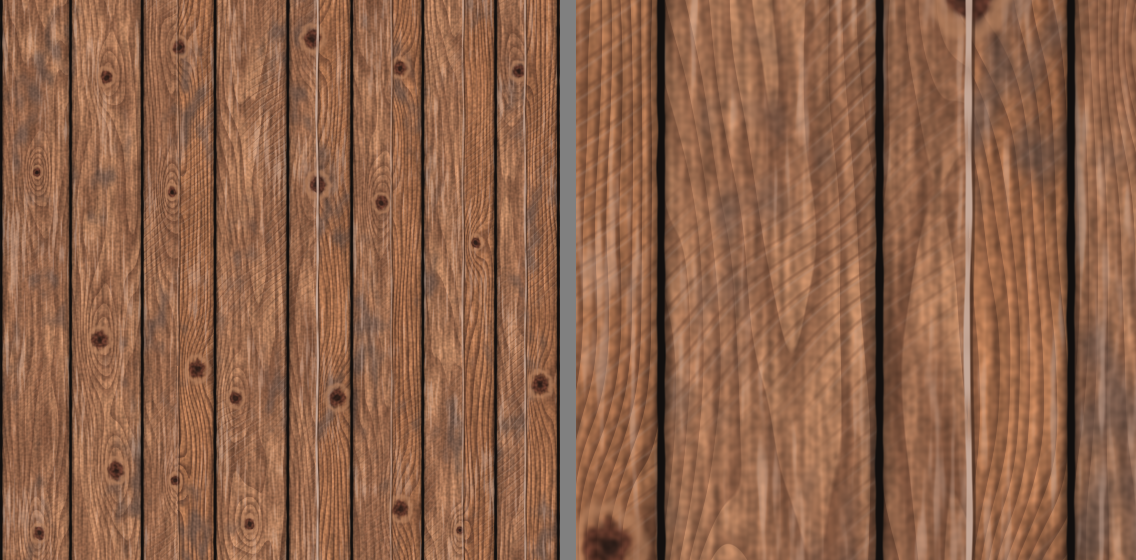
Left, the full canvas; right, a detail of the centre.
Reproduce this texture procedurally as a WebGL 2 fragment shader.

```glsl
#version 300 es
precision highp float;

uniform vec2 u_resolution;
out vec4 fragColor;

// Plank layout: joints across the canvas, then each plank's inner seam (0 = none)
const int PLANKS = 8;
const float JOINT[9] = float[9](0.002, 0.126, 0.254, 0.384, 0.514, 0.628, 0.755, 0.885, 0.997);
const float SEAM[8] = float[8](0.0, 0.0, 0.49, 0.0, 0.46, 0.56, 0.55, 0.47);
const float SEAM_PALE[8] = float[8](0.0, 0.0, 0.3, 0.0, 1.0, 0.55, 0.6, 0.75);
const float SAW_MARKS[8] = float[8](0.25, 0.05, 0.55, 0.8, 0.3, 0.3, 0.4, 0.6);
const float GAP_HALF = 0.0022;
const float SEAM_HALF = 0.0011;

// Grain and knots
const float ARCH_RINGS = 5.0;
const float ARCH_BEND = 13.0;
const float STRAIGHT_RINGS = 125.0;
const float KNOT_CELLS = 4.0;
const float KNOT_CHANCE = 0.62;

// Colours
const vec3 BROWN = vec3(0.60, 0.41, 0.30);
const vec3 TAN = vec3(0.73, 0.52, 0.38);
const vec3 ORANGE = vec3(0.69, 0.44, 0.28);
const vec3 UMBER = vec3(0.40, 0.25, 0.18);
const vec3 GREY_STAIN = vec3(0.41, 0.32, 0.28);
const vec3 PALE_WEAR = vec3(0.74, 0.63, 0.57);
const vec3 KNOT_CORE = vec3(0.24, 0.13, 0.10);
const vec3 GAP_BLACK = vec3(0.07, 0.06, 0.055);

float hash(vec2 p) {
  vec3 q = fract(vec3(p.xyx) * 0.1031);
  q += dot(q, q.yzx + 33.33);
  return fract((q.x + q.y) * q.z);
}

float corner(vec2 cell, vec2 offset) {
  float a = 6.2832 * hash(cell);
  return dot(vec2(cos(a), sin(a)), offset);
}

// Gradient noise, roughly -0.7 to 0.7
float noise(vec2 p) {
  vec2 i = floor(p), f = fract(p), e = vec2(0.0, 1.0);
  vec2 s = f * f * f * (f * (f * 6.0 - 15.0) + 10.0);
  float low = mix(corner(i, f), corner(i + e.yx, f - e.yx), s.x);
  float high = mix(corner(i + e, f - e), corner(i + e.yy, f - e.yy), s.x);
  return mix(low, high, s.y);
}

float band(float d, float halfWidth, float soft) {
  return 1.0 - smoothstep(halfWidth - soft, halfWidth + soft, abs(d));
}

void main() {
  vec2 p = gl_FragCoord.xy / u_resolution;
  float soft = max(0.0007, 0.75 / u_resolution.x);

  // Find the plank and the side of its seam
  int plank = 0;
  for (int k = 1; k < PLANKS; k++) if (p.x > JOINT[k]) plank = k;
  float id = float(plank), left = JOINT[plank];
  float width = JOINT[plank + 1] - left;
  float u = (p.x - left) / width;
  float seamOffset = p.x - left - width * SEAM[plank] - 0.0035 * noise(vec2(id * 7.3, p.y * 7.0));
  float hasSeam = step(0.01, SEAM[plank]);
  float straight = hasSeam * step(0.0, seamOffset);
  vec2 seed = vec2(id * 17.3 + straight * 5.7 + 3.0, id * 9.1 + 11.0);

  // Ring field: arched grain on broad faces, upright grain beside seams
  float wander = noise(vec2(p.x * 13.0, p.y * 2.6) + seed);
  float ripple = noise(vec2(p.x * 42.0, p.y * 8.0) + seed);
  float center = 0.35 + 0.3 * hash(seed);
  float arch = ARCH_RINGS * p.y - ARCH_BEND * (u - center) * (u - center) + 4.5 * wander + 0.7 * ripple;
  float upright = STRAIGHT_RINGS * p.x + 3.0 * wander + 0.8 * ripple;
  float rings = mix(arch, upright, straight);

  // Knots: one jittered candidate per cell, each bending the rings
  float core = 0.0, rim = 0.0, halo = 0.0, pith = 0.0;
  for (float k = 0.0; k < KNOT_CELLS; k++) {
    vec2 key = vec2(id * 5.0 + 2.0, k * 3.0 + 7.0);
    float present = step(hash(key + 40.0), KNOT_CHANCE);
    vec2 knot = vec2(left + width * mix(0.2, 0.8, hash(key)), (k + mix(0.15, 0.85, hash(key + 13.0))) / KNOT_CELLS);
    float radius = mix(0.007, 0.017, hash(key + 27.0));
    vec2 d = p - knot;
    float dist = length(d * vec2(1.0, 0.88)) / radius + 0.3 * noise(p * 95.0 + key);
    vec2 flow = d / (radius * vec2(2.1, 4.6));
    rings += present * 4.2 * exp(-dot(flow, flow));
    core = max(core, present * (1.0 - smoothstep(0.65, 1.0, dist)));
    rim = max(rim, present * band(dist - 1.25, 0.22, 0.2));
    halo = max(halo, present * exp(-0.25 * dist * dist));
    pith = max(pith, present * (1.0 - smoothstep(0.15, 0.5, dist)));
  }
  float blur = clamp(fwidth(rings), 0.06, 0.45);
  float phase = fract(rings);
  float lateWood = smoothstep(0.25, 1.0 - blur, phase) * (1.0 - smoothstep(1.0 - blur, 1.0, phase));

  // Fibres, blotches and worn patches
  float fibre = noise(vec2(p.x * 150.0, p.y * 7.0) + seed) + 0.7 * noise(vec2(p.x * 260.0, p.y * 32.0) + seed);
  float speck = noise(p * 210.0) + 0.6 * noise(p * 105.0 + 8.0);
  float blotch = noise(p * vec2(15.0, 7.0) + seed) + 0.5 * noise(p * vec2(36.0, 19.0) + seed);
  float stain = noise(p * vec2(11.0, 5.0) - seed) + 0.6 * noise(p * vec2(50.0, 27.0));
  float tone = 0.38 + 0.75 * blotch + 0.4 * fibre + 0.3 * (hash(seed + 3.0) - 0.5);

  vec3 color = mix(BROWN, TAN, smoothstep(0.05, 0.95, tone));
  color = mix(color, ORANGE, 0.5 * straight);
  color = mix(color, UMBER, lateWood * (0.5 + 0.2 * straight + 0.3 * wander));
  color = mix(color, GREY_STAIN, 0.75 * smoothstep(0.12, 0.65, stain));
  color *= 1.0 + 0.22 * fibre + 0.17 * speck;

  // Slanted saw marks in patches, scratched dark and pale
  float slant = (p.y - 0.85 * p.x) * 62.0 + 1.4 * noise(p * 9.0);
  float sawPatch = SAW_MARKS[plank] * smoothstep(-0.15, 0.4, noise(p * vec2(9.0, 4.0) + seed + 30.0));
  color = mix(color, UMBER, 0.6 * sawPatch * band(fract(slant) - 0.5, 0.07, 0.07));
  color = mix(color, PALE_WEAR, 0.4 * sawPatch * band(fract(slant + 0.25) - 0.5, 0.06, 0.08));

  float edge = min(abs(p.x - left), abs(JOINT[plank + 1] - p.x));
  float wear = smoothstep(0.2, 0.75, fibre + 0.9 * noise(p * vec2(18.0, 6.0) + seed + 50.0));
  color = mix(color, PALE_WEAR, wear * (0.35 + 0.3 * exp(-edge * 90.0)));

  // Knot wood
  color = mix(color, UMBER, 0.3 * halo);
  color = mix(color, TAN, 0.6 * rim);
  color = mix(color, KNOT_CORE * (1.35 + 0.7 * speck), 0.85 * core);
  color = mix(color, GAP_BLACK, 0.6 * pith);

  // Pale ragged seam with a shadow on one side
  float ragged = SEAM_HALF * (0.7 + SEAM_PALE[plank] + 1.1 * noise(vec2(id, p.y * 19.0)));
  float chips = smoothstep(-0.55, 0.15, noise(vec2(id + 4.0, p.y * 30.0)));
  color = mix(color, UMBER * 0.6, 0.65 * hasSeam * band(seamOffset - 0.0025, 0.0012, soft));
  color = mix(color, PALE_WEAR * 1.05, SEAM_PALE[plank] * mix(0.5, 1.0, chips) * band(seamOffset, ragged, soft));

  // Dark joints with slightly chipped edges
  float gap = edge + 0.0011 * noise(vec2(id * 3.0 + step(0.5, u), p.y * 45.0));
  color *= 1.0 - 0.45 * exp(-max(gap - GAP_HALF, 0.0) * 320.0);
  color = mix(color, GAP_BLACK, band(gap, GAP_HALF, soft));
  fragColor = vec4(clamp(color, 0.0, 1.0), 1.0);
}
```
